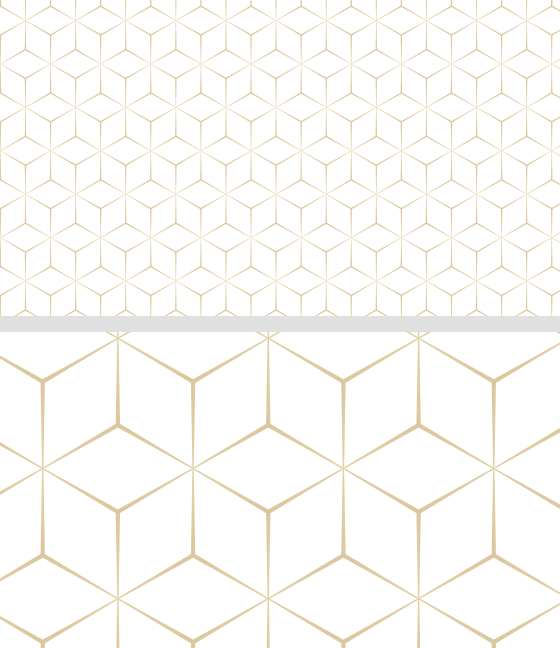
Top: the whole. Bottom: its middle third, enlarged.
Give the GLSL for this pattern, as a Shadertoy shader.

```glsl
// Rhombille lattice of fine gold lines on white, reading as stacked cubes.
// Each point is folded to its nearest star on a triangular grid, then to one
// of six spokes that widen from the star towards the three-way joints.

const float PI = 3.14159265;

// Offset from the nearest centre of a triangular grid with unit spacing.
vec2 nearestStar(vec2 p) {
    vec2 cell = vec2(1.0, sqrt(3.0));
    vec2 a = p - cell * floor(p / cell + 0.5);
    vec2 b = p - cell * (floor(p / cell) + 0.5);
    return dot(a, a) < dot(b, b) ? a : b;
}

// Folds a star offset onto one spoke: x runs along it, y is distance across.
vec2 foldToSpoke(vec2 v) {
    float angle = mod(atan(v.y, v.x), PI / 3.0) - PI / 6.0;
    return length(v) * vec2(cos(angle), abs(sin(angle)));
}

// Share of a pixel-wide box covered by a line, also for subpixel widths.
float lineCoverage(float across, float halfWidth, float pixel) {
    float covered = min(across + 0.5 * pixel, halfWidth)
                  - max(across - 0.5 * pixel, -halfWidth);
    return clamp(covered / pixel, 0.0, 1.0);
}

void mainImage(out vec4 fragColor, in vec2 fragCoord) {
    // Grid coordinates, one unit between neighbouring stars
    float spacing = 0.1586;
    vec2 p = (fragCoord - 0.5 * iResolution.xy) / iResolution.y;
    vec2 grid = (p - vec2(0.0669, 0.0227)) / spacing;
    float pixel = 1.0 / (iResolution.y * spacing);

    // Tapered spokes
    vec2 spoke = foldToSpoke(nearestStar(grid));
    float taper = clamp(spoke.x * sqrt(3.0), 0.0, 1.0);
    float halfWidth = mix(0.0045, 0.0145, taper);
    float coverage = lineCoverage(spoke.y, halfWidth, pixel);

    // Pale gold at the stars, deeper gold at the joints
    vec3 gold = mix(vec3(0.88, 0.82, 0.65), vec3(0.86, 0.78, 0.62), taper);
    fragColor = vec4(mix(vec3(1.0), gold, coverage), 1.0);
}
```
